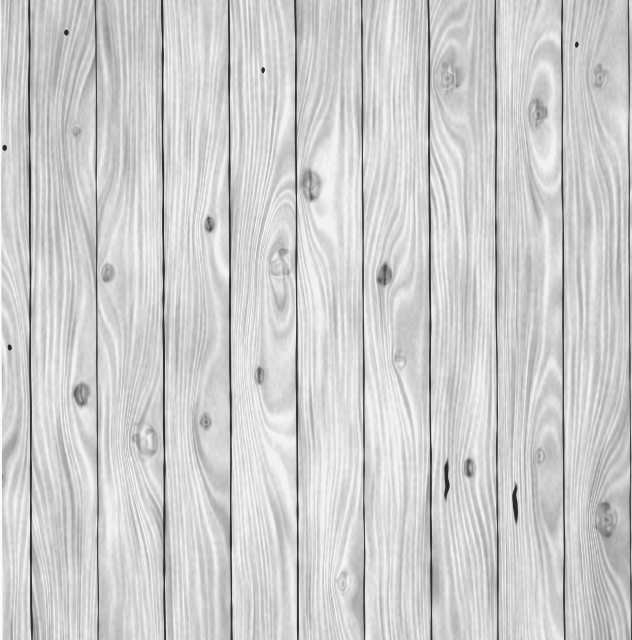
Reproduce this texture procedurally as a Shadertoy shader.

```glsl
// Weathered pale grey timber: upright boards split by thin dark seams.
// A per-board height field is bent around hashed knots; its contours are the
// growth rings. Fibres, stains, nail holes and worn edges are laid on top.

const float PITCH = 0.1054;        // board width, as a share of the canvas
const float FIRST_SEAM = 0.046;
const float SEAM_LEAN = 0.004;     // sideways drift from top to bottom
const float BOARD_LENGTH = 9.5;    // canvas height in board widths
const float RINGS = 11.0;          // growth rings across a board
const float TAU = 6.28318;
const vec3 WOOD = vec3(0.825);
const vec3 SEAM = vec3(0.17);
const vec3 HOLE = vec3(0.16);
const vec3 MARGIN = vec3(0.98);

float hash(vec2 p) {
    vec3 a = fract(p.xyx * 0.1031);
    a += dot(a, a.yzx + 33.33);
    return fract((a.x + a.y) * a.z);
}

float noise(vec2 p) {
    vec2 i = floor(p), f = fract(p);
    f = f * f * (3.0 - 2.0 * f);
    return mix(mix(hash(i), hash(i + vec2(1, 0)), f.x),
               mix(hash(i + vec2(0, 1)), hash(i + vec2(1, 1)), f.x), f.y);
}

float fbm(vec2 p) {
    float sum = 0.0, amp = 0.5;
    for (int i = 0; i < 4; i++) {
        sum += amp * noise(p);
        p = p * 2.03 + 17.3;
        amp *= 0.5;
    }
    return sum / 0.9375;
}

// Scattered point in one of several equal cells along a board
vec2 scatter(float board, float cell, float cells, float seed) {
    float x = hash(vec2(board + 20.0, cell + seed));
    float y = hash(vec2(board + 70.0, cell + seed + 5.0));
    return vec2(0.15 + 0.7 * x, (cell + 0.12 + 0.76 * y) * BOARD_LENGTH / cells);
}

// Bends the ring field around one knot; returns the knot's change of tone
float knot(vec2 q, float board, float cell, float cells, inout float field) {
    float size = hash(vec2(board + 31.0, cell + 3.0));
    float dark = hash(vec2(board + 43.0, cell + 9.0));
    float radius = mix(0.07, 0.19, size * size);
    vec2 d = q - scatter(board, cell, cells, 2.0);
    vec2 e = d * vec2(1.0, 0.65) / radius;
    float wobble = noise(q * 9.0 + board * 13.0) - 0.5;
    float r = length(e) + 0.5 * wobble;

    // Fibres part around the core, with long nested arches above and below
    field -= d.x * min(1.0, 1.0 / max(dot(e, e), 0.01));
    vec2 arch = d * vec2(3.0, 0.85);
    field += mix(0.2, 0.5, size) * exp(-dot(arch, arch));

    float core = 1.0 - smoothstep(0.75, 1.1, r);
    float rim = exp(-pow((r - 0.95) * 4.0, 2.0));
    float rings = sin(r * 9.0 + wobble * 5.0);
    float crack = exp(-pow((d.x + 0.05 * wobble) * 45.0, 2.0))
                * (1.0 - smoothstep(0.6, 1.5, abs(e.y)));
    float halo = exp(-0.5 * dot(e, e));
    float tone = core * (0.06 * rings + 0.25 * wobble - 0.16 * dark);
    return tone - 0.17 * dark * rim - 0.3 * dark * crack - 0.05 * halo;
}

// Brightness change from rings, fibres, stains and knots on one board
float grain(vec2 q, float board) {
    vec2 s = q + vec2(board * 31.0, board * 7.0);
    float bow = hash(vec2(board + 11.0, 4.0)) - 0.5;
    float field = q.x + bow * (q.x - 0.5) * (q.x - 0.5) * 2.0;
    field += 0.55 * (noise(s * vec2(0.9, 0.28)) - 0.5);
    field += 0.05 * (noise(s * vec2(4.0, 1.3)) - 0.5);

    float tone = 0.0;
    for (int i = 0; i < 2; i++) tone += knot(q, board, float(i), 2.0, field);

    float phase = field * RINGS + 1.3 * noise(vec2(field * 7.0 + board * 19.0, s.y * 0.15));
    float ring = 0.5 + 0.5 * sin(TAU * phase);
    float strength = mix(0.04, 0.16, fbm(s * vec2(2.0, 0.5) + 40.0));
    tone += strength * (ring * ring - 0.4);

    float fibre = noise(vec2(field * 32.0 + board * 50.0, s.y * 2.2)) - 0.5;
    float grit = noise(s * vec2(30.0, 16.0)) - 0.5;
    float stain = fbm(s * vec2(2.2, 0.55)) - 0.5;
    float streak = smoothstep(0.68, 0.9, noise(vec2(field * 15.0 + board * 23.0, s.y * 0.7)));
    return tone + 0.11 * fibre + 0.05 * grit + 0.2 * stain - 0.11 * streak;
}

// Coverage of a nail hole or a tall split, present on some boards only
float hole(vec2 q, float board, float cell, float blur) {
    float kind = hash(vec2(board + 57.0, cell + 13.0));
    vec2 d = q - scatter(board, cell, 3.0, 21.0);
    d.x += 0.05 * (noise(q * 7.0) - 0.5);
    d.y *= kind > 0.93 ? 0.12 : 0.8;
    return step(0.78, kind) * (1.0 - smoothstep(0.035 - blur, 0.035 + blur, length(d)));
}

void mainImage(out vec4 fragColor, in vec2 fragCoord) {
    vec2 uv = fragCoord / iResolution.xy;
    float pixel = 1.0 / iResolution.x;

    // Board index and position in board widths
    float x = (uv.x - FIRST_SEAM - SEAM_LEAN * (1.0 - uv.y)) / PITCH;
    x += 0.012 * (noise(vec2(floor(x + 0.5) * 9.0, uv.y * 14.0)) - 0.5);
    float board = floor(x);
    vec2 q = vec2(x - board, uv.y * BOARD_LENGTH);

    // Wood, with a brighter middle and a shade per board
    float light = 0.045 - 0.16 * dot(uv - vec2(0.5, 0.45), uv - vec2(0.5, 0.45));
    float shade = 0.035 * (hash(vec2(board + 5.0, 8.0)) - 0.5);
    vec3 color = WOOD + light + shade + grain(q, board);
    color = clamp(color, 0.3, 0.95);
    for (int i = 0; i < 3; i++)
        color = mix(color, HOLE, hole(q, board, float(i), 0.6 * pixel / PITCH));

    // Seams of uneven weight, between softly darkened and chipped edges
    float seamId = floor(x + 0.5);
    float gap = abs(x - seamId) * PITCH;
    float weight = mix(0.55, 1.0, hash(vec2(seamId + 3.0, 15.0)));
    float wear = noise(vec2(seamId * 7.0, uv.y * 45.0));
    color -= 0.13 * wear * exp(-gap * 260.0);
    float halfWidth = 0.0015 * weight * (0.75 + 0.5 * wear);
    float seam = 1.0 - smoothstep(halfWidth - 0.6 * pixel, halfWidth + 0.6 * pixel, gap);
    color = mix(color, SEAM, seam * mix(0.6, 1.0, weight));

    // Pale margin at the far left
    float margin = 0.001 + 0.003 * (1.0 - uv.y);
    color = mix(MARGIN, color, smoothstep(margin - 0.5 * pixel, margin + 0.5 * pixel, uv.x));
    fragColor = vec4(color, 1.0);
}
```
